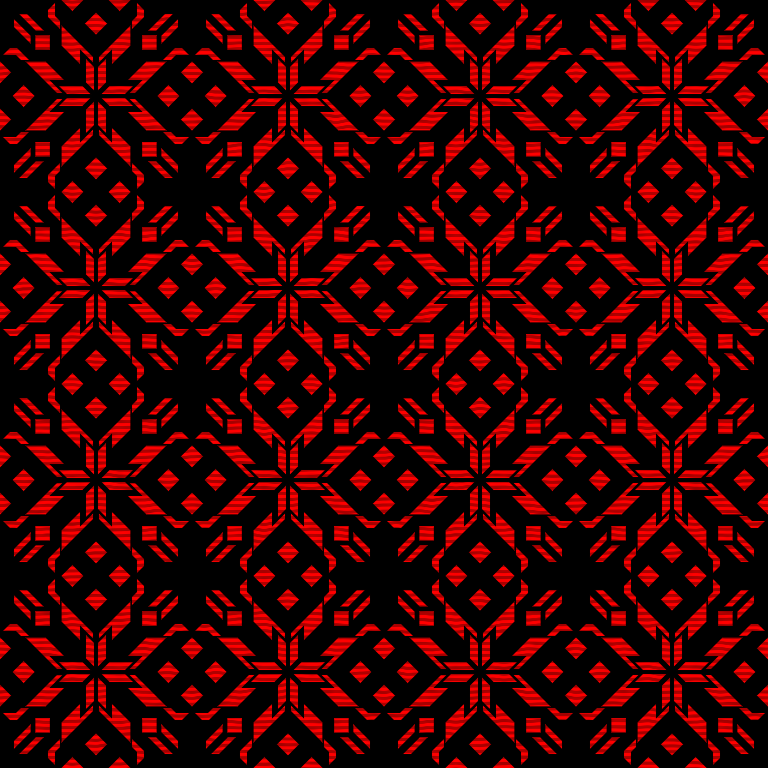
This pattern is drawn by a Shadertoy shader. Its source:

```glsl
// Woven folk ornament: a 4 by 4 grid of eight-petalled stars in red on black.
// Each cell is folded into one octant, where slanted bands, bars and diamonds
// are cut from distance functions; wavy horizontal threads shade the red.

const float REPEATS = 4.0;
const float CELL = 96.0;      // design units across one repeat
const float THREADS = 128.0;  // thread rows across the canvas
const float TAU = 6.2831853;

float hash(vec2 p) {
    vec3 q = fract(vec3(p.xyx) * 0.1031);
    q += dot(q, q.yzx + 33.33);
    return fract((q.x + q.y) * q.z);
}

// Value noise wrapping after a whole number of lattice cells
float wrapNoise(vec2 p, vec2 period) {
    vec2 i = floor(p), f = fract(p);
    f = f * f * (3.0 - 2.0 * f);
    float a = hash(mod(i, period));
    float b = hash(mod(i + vec2(1, 0), period));
    float c = hash(mod(i + vec2(0, 1), period));
    float d = hash(mod(i + vec2(1, 1), period));
    return mix(mix(a, b, f.x), mix(c, d, f.x), f.y);
}

// Signed distance to the interval lo..hi
float span(float x, float lo, float hi) {
    return abs(x - 0.5 * (lo + hi)) - 0.5 * (hi - lo);
}

// Parallelogram: v within rows, u - v within slant
float slantBand(vec2 p, vec2 rows, vec2 slant) {
    return max(span(p.y, rows.x, rows.y),
               span(p.x - p.y, slant.x, slant.y) * 0.7071);
}

float diamond(vec2 p, float radius) {
    return (abs(p.x) + abs(p.y) - radius) * 0.7071;
}

// Corner hook: a flat bar with a diagonal tail
float hook(vec2 p) {
    float bar = max(slantBand(p, vec2(20.5, 24.0), vec2(15.5, 40.0)),
                    (p.x + p.y - 67.0) * 0.7071);
    float tail = slantBand(p, vec2(18.0, 22.0), vec2(15.5, 19.5));
    return min(bar, tail);
}

// Whole motif in one octant: x runs along the arm, y away from it
float motif(vec2 p) {
    // Star petal and the jagged band beyond it
    float d = slantBand(p, vec2(1.0, 5.0), vec2(1.8, 13.5));
    d = min(d, slantBand(p, vec2(8.0, 17.2), vec2(8.0, 18.0)));
    d = min(d, slantBand(p, vec2(1.5, 8.5), vec2(15.3, 18.0)));
    d = min(d, hook(p));
    // Square and split bar on the diagonal
    vec2 s = abs(p - 26.7) - 3.6;
    d = min(d, max(s.x, s.y));
    d = min(d, max(span(p.x, 32.7, 41.0),
                   span(p.x - p.y, 2.6, 6.5) * 0.7071));
    // Four diamonds around the middle of each cell side
    d = min(d, diamond(p - vec2(36.2, 0.0), 5.5));
    return min(d, diamond(p - vec2(48.0, 11.8), 5.5));
}

// Brightness of the thread rows
float threadShade(vec2 uv) {
    float wobble = wrapNoise(uv * vec2(64.0, 32.0), vec2(64.0, 32.0)) - 0.5;
    float wave = 0.5 + 0.5 * sin(TAU * uv.y * THREADS + 2.0 * wobble);
    float grain = wrapNoise(uv * vec2(96.0, 256.0), vec2(96.0, 256.0)) - 0.5;
    return clamp(mix(0.67, 1.0, smoothstep(0.3, 0.75, wave)) + 0.1 * grain,
                 0.6, 1.0);
}

void mainImage(out vec4 fragColor, in vec2 fragCoord) {
    vec2 uv = fragCoord / iResolution.xy;
    float pixel = REPEATS * CELL / iResolution.y;

    // Fold each cell into a single octant
    vec2 q = abs(fract(uv * REPEATS) - 0.5) * CELL;
    vec2 octant = vec2(max(q.x, q.y), min(q.x, q.y));

    float cover = smoothstep(0.6, -0.6, motif(octant) / pixel);
    fragColor = vec4(threadShade(uv) * cover, 0.0, 0.0, 1.0);
}
```
